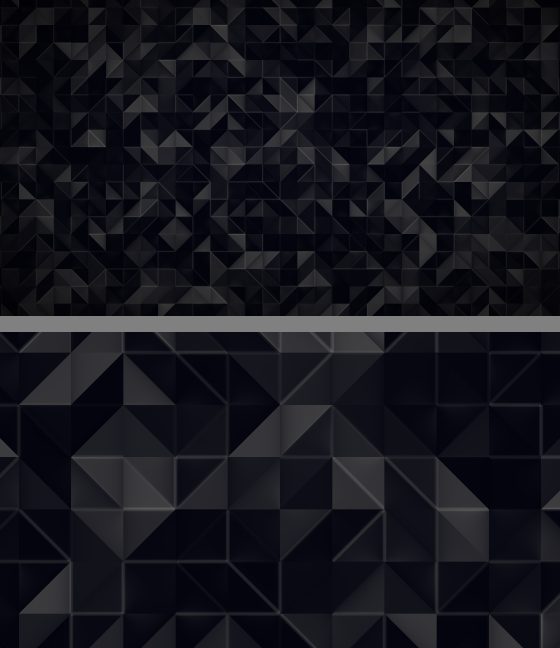
Top: the whole. Bottom: its middle third, enlarged.
Give the GLSL for this background, as a WebGL 1 fragment shader.

```glsl
precision highp float;
// Dark mosaic of right triangles: each square cell is cut by a random diagonal.
// Triangles take their shade from one of their legs, so neighbours that pick
// the same leg fuse into bands; thin rims, soft sheens and a vignette finish it.

uniform vec2 u_resolution;

float hash(vec2 p) {
    return fract(sin(dot(p, vec2(127.1, 311.7))) * 43758.5453);
}

// Thin bright rim along a side; only some sides are lit
float rim(float dist, float seed) {
    float strength = smoothstep(0.5, 1.0, seed);
    return strength * (0.11 * (1.0 - smoothstep(0.015, 0.05, dist)) + 0.012 * exp(-dist * 12.0));
}

float mosaic(vec2 p) {
    vec2 cell = floor(p);
    vec2 f = p - cell;

    // Cut the cell along one of its two diagonals
    float flip = step(0.5, hash(cell + 3.7));
    float diagonal = mix(f.x, 1.0 - f.x, flip) + f.y - 1.0;
    float upper = step(0.0, diagonal);
    vec2 side = vec2(abs(upper - flip), upper);
    vec2 legDist = abs(f - side);
    float cutDist = abs(diagonal) * 0.7071;

    // Whole squares use the lower triangle's legs for both halves
    float whole = step(0.86, hash(cell + 19.3));
    float owner = upper * (1.0 - whole);
    vec2 ownerSide = vec2(abs(owner - flip), owner);
    vec2 uprightLeg = cell + vec2(ownerSide.x, 0.0);
    vec2 levelLeg = cell + vec2(0.0, ownerSide.y) + vec2(57.5, 23.5);
    float pick = step(0.5, hash(cell + 41.1 + owner * 7.3));
    float shade = 0.015 + 0.265 * pow(hash(mix(uprightLeg, levelLeg, pick)), 2.7);

    // Angular sheen around the corner, and shadow towards one side
    vec2 triangle = cell + vec2(upper * 13.7, 71.9);
    float angle = atan(legDist.x, legDist.y + 0.0001) / 1.5708;
    angle = mix(angle, 1.0 - angle, step(0.5, hash(triangle + 5.1)));
    float sheen = pow(hash(triangle), 3.0) * angle * angle;
    shade += 0.07 * sheen * (1.0 - smoothstep(0.2, 1.1, length(legDist)));
    float shadowSeed = hash(triangle + 9.4);
    float shadowDist = mix(legDist.x, cutDist, step(0.5, shadowSeed));
    shade *= 1.0 - 0.5 * fract(shadowSeed * 2.0) * exp(-shadowDist * 6.0);

    // Both triangles that share a side use the same rim seed
    vec2 uprightSide = cell + vec2(side.x, 0.0) + 83.2;
    vec2 levelSide = cell + vec2(0.0, side.y) + 137.6;
    shade += rim(legDist.x, hash(uprightSide));
    shade += rim(legDist.y, hash(levelSide));
    shade += rim(cutDist, hash(cell + 171.4)) * (1.0 - whole);
    return shade;
}

void main() {
    // Average a 3 by 3 set of samples to smooth every edge
    float shade = 0.0;
    for (int j = 0; j < 3; j++) {
        for (int i = 0; i < 3; i++) {
            vec2 offset = (vec2(float(i), float(j)) - 1.0) / 3.0;
            vec2 p = (gl_FragCoord.xy + offset - 0.5 * u_resolution) / u_resolution.y;
            shade += mosaic(p * 18.15 + vec2(40.0, 30.37)) / 9.0;
        }
    }

    // Blue tint in the darks, fading out in the greys
    vec3 color = vec3(shade, shade, shade + 0.045 * (1.0 - shade / 0.32));
    vec2 fromCenter = gl_FragCoord.xy / u_resolution - 0.5;
    float vignette = 1.0 - 1.3 * dot(fromCenter, fromCenter);
    gl_FragColor = vec4(color * vignette, 1.0);
}
```
